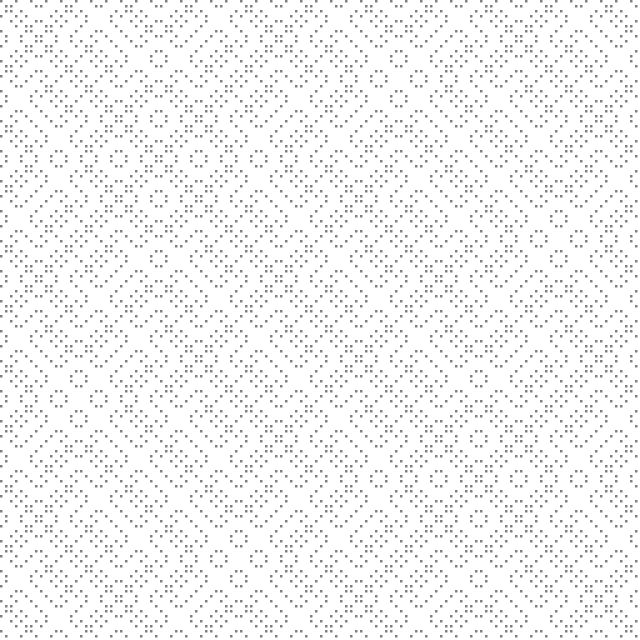
Write a three.js fragment shader that draws this pattern.

```glsl
// Lattice of small grey squares, lit where the XOR of column and row divides by three.
#define CELLS 128.0
#define BITS 8
#define DIVISOR 3.0
#define DOT_SIZE 0.5
#define DOT_COLOR vec3(0.5)
#define PAPER_COLOR vec3(1.0)

varying vec2 vUv;

// Bitwise exclusive or of two non-negative whole numbers.
float xorBits(float a, float b) {
  float result = 0.0;
  float weight = 1.0;
  for (int i = 0; i < BITS; i++) {
    result += weight * mod(floor(a / weight) + floor(b / weight), 2.0);
    weight *= 2.0;
  }
  return result;
}

// Smooth coverage of an axis-aligned square centred on zero.
float squareCoverage(vec2 p, float size, vec2 pixel) {
  vec2 inside = clamp((0.5 * size - abs(p)) / pixel + 0.5, 0.0, 1.0);
  return inside.x * inside.y;
}

void main() {
  // Rows count downward; each dot sits in the upper left of its lattice step.
  vec2 grid = vec2(vUv.x, 1.0 - vUv.y) * CELLS + 0.5 - 0.5 * DOT_SIZE;
  vec2 cell = floor(grid);
  vec2 local = fract(grid) - 0.5;
  vec2 pixel = max(fwidth(vUv) * CELLS, vec2(0.0001));

  // Remainder test with a half-step margin against rounding.
  float remainder = mod(xorBits(cell.x, cell.y) + 0.5, DIVISOR);
  float lit = 1.0 - step(1.0, remainder);

  float dotMask = lit * squareCoverage(local, DOT_SIZE, pixel);
  gl_FragColor = vec4(mix(PAPER_COLOR, DOT_COLOR, dotMask), 1.0);
}
```
